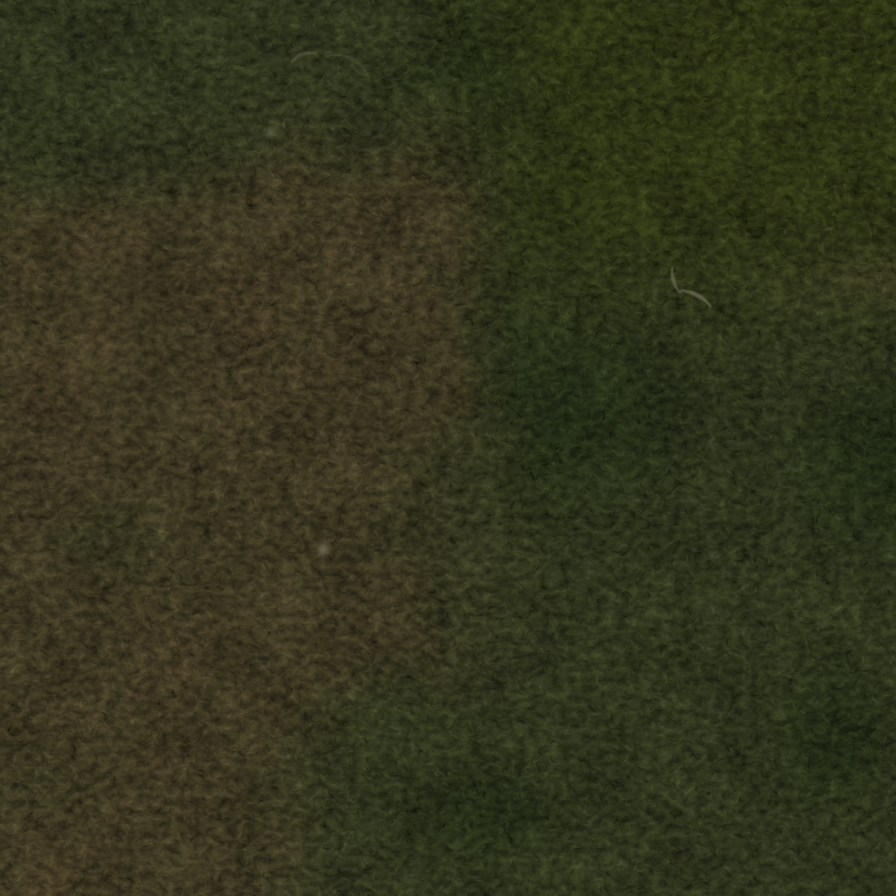
Write a Shadertoy shader that draws this texture.

```glsl
// Worn lawn: a dry brown patch on the left fading into dark green turf, covered in short curved blades.

vec2 hash22(vec2 p) {
    vec3 q = fract(p.xyx * vec3(0.1031, 0.1030, 0.0973));
    q += dot(q, q.yzx + 33.33);
    return fract((q.xx + q.yz) * q.zy);
}

float gradientNoise(vec2 p) {
    vec2 cell = floor(p), f = fract(p);
    vec2 u = f * f * f * (f * (f * 6.0 - 15.0) + 10.0);
    float corner[4];
    for (int i = 0; i < 4; i++) {
        vec2 o = vec2(i & 1, i >> 1);
        float a = 6.2832 * hash22(cell + o).x;
        corner[i] = dot(vec2(cos(a), sin(a)), f - o);
    }
    return 1.4 * mix(mix(corner[0], corner[1], u.x), mix(corner[2], corner[3], u.x), u.y);
}

float fbm(vec2 p) {
    float sum = 0.0, amp = 0.5;
    for (int i = 0; i < 4; i++) {
        sum += amp * gradientNoise(p);
        p = mat2(1.6, 1.2, -1.2, 1.6) * p + 7.3;
        amp *= 0.5;
    }
    return sum;
}

// Soft elliptical spot
float blob(vec2 p, vec2 centre, vec2 radius) {
    vec2 d = (p - centre) / radius;
    return exp(-dot(d, d));
}

// Tapered, bent stroke centred on the origin
float stroke(vec2 p, float angle, float halfLen, float width, float bend, float soft) {
    float c = cos(angle), s = sin(angle);
    p = vec2(c * p.x + s * p.y, c * p.y - s * p.x);
    p.y += bend * (p.x * p.x / halfLen - 0.4 * halfLen);
    float d = length(vec2(max(abs(p.x) - halfLen, 0.0), p.y));
    float taper = 1.0 - 0.5 * smoothstep(0.0, halfLen, abs(p.x));
    return 1.0 - smoothstep(width * taper - soft, width * taper + soft, d);
}

// Signed light and dark blades, one per grid cell
float bladeLayer(vec2 uv, float cells, float seed, float px) {
    vec2 p = uv * cells, id = floor(p);
    float sum = 0.0;
    for (int y = -1; y <= 1; y++)
    for (int x = -1; x <= 1; x++) {
        vec2 cell = id + vec2(x, y);
        vec2 place = hash22(cell + seed), look = hash22(cell + seed + 51.7);
        float angle = (look.x - 0.5) * 2.8 - 0.3;
        float tone = look.y * 2.0 - 1.0;
        float bend = 0.9 * (place.x - place.y);
        sum += tone * stroke(p - cell - place, angle, 0.25 + 0.25 * place.y, 0.11, bend, 0.04 + cells * px);
    }
    return sum;
}

// How dry the turf is, from 0 to 1
float dryness(vec2 p) {
    p += 0.05 * vec2(fbm(p * 7.0), fbm(p * 7.0 + 19.0));
    float edge = 0.55 - 0.17 * smoothstep(0.35, 0.05, p.y);
    float spread = mix(0.24, 0.08, smoothstep(0.3, 0.6, p.y));
    float left = 1.0 - smoothstep(edge - spread, edge + 0.5 * spread, p.x);
    float top = 1.0 - smoothstep(0.70, 0.86, p.y - 0.12 * p.x);
    float dry = left * top * (0.85 + 0.4 * fbm(p * 9.0));
    dry -= 0.30 * blob(p, vec2(0.15, 0.38), vec2(0.20, 0.06));
    dry -= 0.30 * blob(p, vec2(0.47, 0.49), vec2(0.06, 0.10));
    dry -= 0.35 * blob(p, vec2(0.02, 0.13), vec2(0.10, 0.07));
    dry -= 0.25 * blob(p, vec2(0.43, 0.18), vec2(0.10, 0.10));
    dry += 0.45 * blob(p, vec2(0.98, 0.68), vec2(0.07, 0.03));
    dry += 0.20 * blob(p, vec2(0.40, 0.28), vec2(0.12, 0.05));
    return clamp(dry, 0.0, 1.0);
}

vec3 turf(vec2 p, float dry) {
    vec3 cool = vec3(0.185, 0.206, 0.114), olive = vec3(0.177, 0.203, 0.078);
    vec3 deep = vec3(0.116, 0.160, 0.072), brown = vec3(0.252, 0.217, 0.136);
    vec3 col = mix(cool, olive, smoothstep(0.4, 0.65, p.x) * smoothstep(0.55, 0.8, p.y));
    float shade = 0.70 * blob(p, vec2(0.64, 0.54), vec2(0.15, 0.11))
                + 0.75 * blob(p, vec2(0.99, 0.48), vec2(0.10, 0.10))
                + 0.60 * blob(p, vec2(0.93, 0.18), vec2(0.07, 0.09))
                + 0.50 * blob(p, vec2(0.55, 0.09), vec2(0.08, 0.06))
                + 0.40 * blob(p, vec2(0.52, 0.90), vec2(0.10, 0.15));
    col = mix(col, deep, clamp(shade, 0.0, 1.0));
    return mix(col, brown, dry);
}

// Pale twigs and specks lying on the grass
float debris(vec2 p, float px) {
    float soft = 0.0012 + px;
    float m = 0.8 * stroke(p - vec2(0.753, 0.686), 1.9, 0.014, 0.0022, 0.2, soft);
    m += 0.9 * stroke(p - vec2(0.778, 0.669), -0.5, 0.018, 0.0025, 0.2, soft);
    m += 0.5 * stroke(p - vec2(0.338, 0.938), 0.35, 0.014, 0.0025, 0.3, soft);
    m += 0.3 * stroke(p - vec2(0.395, 0.929), -0.6, 0.025, 0.0016, 0.4, soft);
    m += 0.9 * blob(p, vec2(0.361, 0.386), vec2(0.006, 0.008));
    m += 0.7 * blob(p, vec2(0.302, 0.852), vec2(0.005));
    return min(m, 1.0);
}

void mainImage(out vec4 fragColor, in vec2 fragCoord) {
    vec2 uv = fragCoord / iResolution.xy;
    float px = 0.5 / iResolution.y;
    float dry = dryness(uv);
    vec3 col = turf(uv, dry);

    // Broad mottling, then fine matted grain
    vec2 warped = uv + 0.003 * vec2(gradientNoise(uv * 45.0), gradientNoise(uv * 45.0 + 31.0));
    float mottle = fbm(uv * 14.0);
    float grain = fbm(warped * vec2(80.0, 110.0));
    col *= 1.0 + 0.30 * mottle + 0.62 * grain;

    // Three sizes of blades, calmer in the blurred area on the left
    float blades = 0.30 * bladeLayer(warped, 52.0, 3.0, px)
                 + 0.55 * bladeLayer(warped, 80.0, 17.0, px)
                 + 0.60 * bladeLayer(warped, 115.0, 41.0, px);
    float calm = 1.0 - 0.5 * blob(uv, vec2(0.13, 0.60), vec2(0.08, 0.16));
    vec3 bladeTint = mix(vec3(0.078, 0.080, 0.052), vec3(0.090, 0.080, 0.061), dry);
    col += bladeTint * blades * calm;

    col = mix(col, vec3(0.46, 0.45, 0.36), 0.75 * debris(uv, px));
    fragColor = vec4(clamp(col, 0.0, 1.0), 1.0);
}
```
